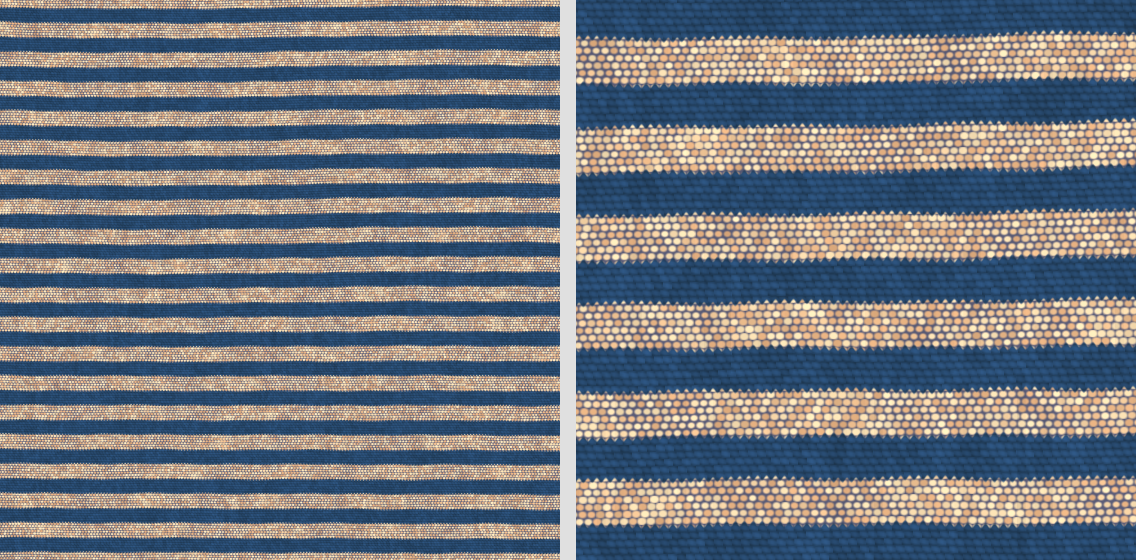
Left, the full canvas; right, a detail of the centre.
This texture is drawn by a WebGL 2 fragment shader. Its source:

```glsl
#version 300 es
precision highp float;
// Woven cloth with level stripes of blue and flecked cream.
// Stripes are a repeated band on gently bent coordinates; each is split into
// thread rows of staggered stitches, tinted per cell and averaged per pixel.

uniform vec2 u_resolution;
out vec4 fragColor;

const float STRIPES = 19.0;          // stripe pairs down the canvas
const float ROWS_PER_STRIPE = 12.0;  // thread rows in one pair
const float STITCHES = 188.0;        // stitches across one row
const float BLUE_HALF_WIDTH = 0.243; // as a part of one stripe pair
const float EDGE_SCALLOP = 0.022;    // stitch bumps along the stripe edge
const float EDGE_SOFTNESS = 0.018;
const float SAG = 0.0024;            // bend of the cloth, in canvas units
const int SAMPLES = 3;               // per axis, for smoothing

const vec3 BLUE_LIT = vec3(0.18, 0.335, 0.51);
const vec3 BLUE_SHADE = vec3(0.115, 0.215, 0.315);
const vec3 CREAM_PALE = vec3(1.0, 0.90, 0.72);
const vec3 CREAM_ORANGE = vec3(0.91, 0.70, 0.51);
const vec3 CREAM_GAP = vec3(0.35, 0.355, 0.46);
const float TAU = 6.28318;

float hash(vec2 cell) {
    vec3 p = fract(cell.xyx * vec3(0.1031, 0.1030, 0.0973));
    p += dot(p, p.yzx + 33.33);
    return fract((p.x + p.y) * p.z);
}

// Slow height change of the threads: a wave above, a slope below
float bend(vec2 p) {
    float wave = -SAG * sin(TAU * p.x * 0.93);
    float slope = SAG * (0.4 - 1.2 * p.x);
    float ripple = sin(p.x * 23.0 + p.y * 9.0) + 0.6 * sin(p.x * 47.0 - p.y * 31.0);
    return mix(slope, wave, smoothstep(0.15, 0.6, p.y)) + 0.0004 * ripple;
}

// Uneven dyeing and wear, about -1 to 1
float wear(vec2 p) {
    float n = sin(p.x * 31.0 + 3.0 * sin(p.y * 17.0));
    n += 0.7 * sin(p.x * 83.0 - p.y * 41.0 + 2.0 * sin(p.y * 59.0));
    n += 0.5 * sin(p.x * 151.0 + p.y * 97.0);
    return n / 2.2;
}

// Round cream stitches over blue-grey gaps
vec3 creamWeave(vec2 cell, vec2 local, float worn) {
    float tint = hash(cell);
    float size = 1.8 + 0.22 * worn + 0.35 * (hash(cell + 71.0) - 0.5);
    float stitch = smoothstep(1.15, 0.45, length(local * size));
    vec3 thread = mix(CREAM_ORANGE, CREAM_PALE, smoothstep(0.1, 0.8, tint));
    thread *= 0.94 + 0.12 * hash(cell.yx + 19.0);
    return mix(CREAM_GAP, thread, stitch);
}

// Long flat blue threads with slanted shading and dark seams
vec3 blueWeave(vec2 cell, vec2 local, float worn) {
    float seam = smoothstep(0.5, 0.1, abs(local.y + 0.25 * local.x));
    float light = 0.22 + 0.5 * seam + 0.12 * cos(TAU * local.x);
    light += 0.4 * (hash(cell + 37.0) - 0.5) + 0.1 * worn;
    return mix(BLUE_SHADE, BLUE_LIT, clamp(light, 0.0, 1.1));
}

vec3 cloth(vec2 p) {
    float worn = wear(p);
    float stripe = (p.y - bend(p)) * STRIPES;

    // Staggered stitch cells
    float rowPos = stripe * ROWS_PER_STRIPE;
    float row = floor(rowPos);
    float across = p.x * STITCHES + 0.5 * mod(row, 2.0) + 0.12 * sin(row * 2.4);
    vec2 cell = vec2(floor(across), row);
    vec2 local = vec2(fract(across), fract(rowPos)) - 0.5;

    // Scalloped stripe edge
    float fromCentre = abs(fract(stripe) - 0.5);
    float edge = BLUE_HALF_WIDTH - EDGE_SCALLOP * cos(TAU * p.x * STITCHES);
    edge += 0.012 * sin(p.x * 67.0 + floor(stripe) * 2.7);
    float cream = smoothstep(edge - EDGE_SOFTNESS, edge + EDGE_SOFTNESS, fromCentre);

    vec3 color = mix(blueWeave(cell, local, worn), creamWeave(cell, local, worn), cream);
    // Faint streaks of single upright threads
    float streak = hash(vec2(floor(p.x * STITCHES), floor(p.y * 9.0)));
    return color * (0.97 + 0.06 * streak);
}

void main() {
    vec3 sum = vec3(0.0);
    for (int j = 0; j < SAMPLES; j++) {
        for (int i = 0; i < SAMPLES; i++) {
            vec2 offset = (vec2(i, j) + 0.5) / float(SAMPLES) - 0.5;
            sum += cloth((gl_FragCoord.xy + offset) / u_resolution);
        }
    }
    fragColor = vec4(sum / float(SAMPLES * SAMPLES), 1.0);
}
```
